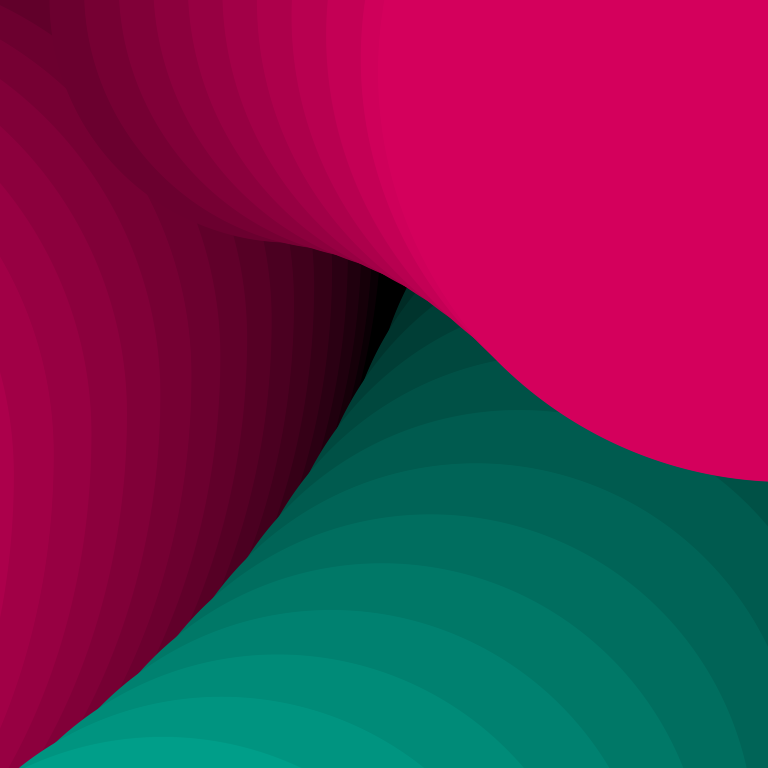
A Shadertoy shader for this background:

```glsl
const vec3 PINK = vec3(1.0, 0.0, 0.435);
const vec3 TEAL = vec3(0.0, 1.0, 0.865);

// Quadratic path: start, velocity and bend.
vec2 pathPoint(vec2 start, vec2 velocity, vec2 bend, float t) {
    return start + t * (velocity + t * bend);
}

// Signed distance to a disc whose lower half is stretched (1.0 keeps it round).
float discDistance(vec2 p, vec2 center, float radius, float lowerScale) {
    vec2 d = p - center;
    d.y *= d.y < 0.0 ? lowerScale : 1.0;
    return length(d) - radius;
}

// Lay a flat colour over the base with a soft pixel-wide edge.
vec3 paint(vec3 base, vec3 color, float dist, float pixel) {
    return mix(color, base, smoothstep(-0.6 * pixel, 0.6 * pixel, dist));
}

// Left tube: black discs first, brighter ones stacked towards the left.
vec3 leftTube(vec3 base, vec2 p, float pixel) {
    for (int i = 16; i >= 0; i--) {
        float s = float(i);
        vec2 center = pathPoint(vec2(-0.490, 0.3815), vec2(0.0534, 0.0273),
                                vec2(-0.00143, -0.00026), s);
        vec3 color = PINK * 0.675 * (1.0 - s / 16.0);
        base = paint(base, color, discDistance(p, center, 0.508, 0.72), pixel);
    }
    return base;
}

// Teal tube: descends to the lower left while it brightens.
vec3 tealTube(vec3 base, vec2 p, float pixel) {
    for (int i = 14; i >= 0; i--) {
        float s = float(i);
        vec2 center = pathPoint(vec2(0.212, -0.3815), vec2(0.0781, 0.0508),
                                vec2(-0.00169, 0.00143), s);
        vec3 color = TEAL * (0.62 - 0.0377 * s);
        base = paint(base, color, discDistance(p, center, 0.422, 1.0), pixel);
    }
    return base;
}

// Upper tube: discs grow and brighten towards the right.
vec3 upperTube(vec3 base, vec2 p, float pixel) {
    for (int i = -1; i <= 9; i++) {
        float t = min(float(i) / 8.5, 1.0);
        vec2 center = pathPoint(vec2(0.448, 1.013), vec2(0.578, 0.0911),
                                vec2(0.0, -0.198), t);
        float radius = 0.3385 + 0.1953 * t;
        vec3 color = PINK * (0.463 + 0.369 * t);
        base = paint(base, color, discDistance(p, center, radius, 1.0), pixel);
    }
    return base;
}

void mainImage(out vec4 fragColor, in vec2 fragCoord) {
    vec2 p = fragCoord / iResolution.xy;
    float pixel = 1.0 / min(iResolution.x, iResolution.y);

    // Back to front
    vec3 color = leftTube(vec3(0.0), p, pixel);
    color = tealTube(color, p, pixel);
    color = upperTube(color, p, pixel);
    fragColor = vec4(color, 1.0);
}
```
